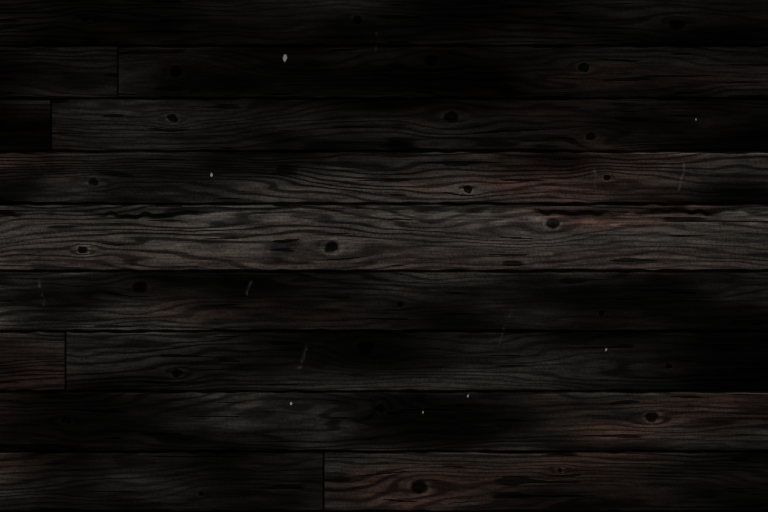
A WebGL 1 fragment shader for this texture:

```glsl
precision highp float;
// Nine dark, weathered horizontal boards with butt joints, one of them paler and splintered.
// Grain is the contour lines of a noisy height field that streams around knots;
// stains, scratches and paint chips are scattered by hashing.
uniform vec2 u_resolution;

float hash(vec2 p) {
  p = fract(p * vec2(0.1031, 0.1137));
  p += dot(p, p.yx + 33.33);
  return fract((p.x + p.y) * p.x * 17.3);
}

float noise(vec2 p) {
  vec2 i = floor(p), f = fract(p);
  f = f * f * (3.0 - 2.0 * f);
  return mix(mix(hash(i), hash(i + vec2(1, 0)), f.x),
             mix(hash(i + vec2(0, 1)), hash(i + vec2(1, 1)), f.x), f.y);
}

float fbm(vec2 p) {
  float sum = 0.0, amp = 0.5;
  for (int i = 0; i < 4; i++) {
    sum += amp * noise(p);
    p = p * 2.03 + 17.7;
    amp *= 0.5;
  }
  return sum;
}

// Upper edge of a board, measured down from the top
float boardTop(float i) {
  return i < 4.5 ? 0.103 * i - 0.014 : 0.1175 * i - 0.0585;
}

// Horizontal place of the butt joint, negative where a board is whole
float jointX(float i) {
  if (i == 1.0) return 0.23;
  if (i == 2.0) return 0.1;
  if (i == 6.0) return 0.128;
  return i == 8.0 ? 0.632 : -1.0;
}

float segmentDistance(vec2 p, vec2 a, vec2 b) {
  vec2 d = b - a;
  return length(p - a - d * clamp(dot(p - a, d) / dot(d, d), 0.0, 1.0));
}

void main() {
  float px = 1.0 / u_resolution.y;
  vec2 p = gl_FragCoord.xy * px;
  p.y = 1.0 - p.y;

  // Which board, and how far down it
  float board = 0.0;
  for (int i = 1; i < 9; i++) board += step(boardTop(float(i)), p.y);
  float top = boardTop(board), bottom = boardTop(board + 1.0);
  float v = (p.y - top) / (bottom - top);
  float pale = board == 4.0 ? 1.0 : 0.0;
  float seed = board * 13.0 + 5.0 * step(jointX(board), p.x);

  // Knots push the grain aside
  float flow = p.y, knotDark = 0.0, knotRim = 0.0;
  for (int k = 0; k < 3; k++) {
    vec2 id = vec2(float(k) * 7.0 + 3.0, board * 11.0 + 5.0);
    vec2 c = vec2(0.5 * (float(k) + 0.15 + 0.7 * hash(id)),
                  mix(top, bottom, 0.25 + 0.5 * hash(id + 31.0)));
    float r = 0.005 + 0.009 * hash(id + 57.0);
    vec2 d = p - c;
    float dist = length(d * vec2(0.8, 1.0)) + 0.005 * (noise(p * 110.0) - 0.5);
    float around = dot(d * vec2(0.35, 1.0), d * vec2(0.35, 1.0));
    flow -= d.y * 2.5 * r * r / (around + r * r);
    knotDark = max(knotDark, smoothstep(r * 1.05, r * 0.75, dist));
    knotRim = max(knotRim, exp(-pow((dist - r * 1.3) / (r * 0.2), 2.0)));
  }

  // Growth rings with thin dark lines, and fibres down to fine grit
  float bend = fbm(vec2(p.x * 2.2, flow * 13.0) + seed * 7.3);
  float wave = 0.5 + 0.5 * sin(6.2832 * (flow * 75.0 + 9.0 * bend));
  float ring = smoothstep(0.0, 0.55, wave) * (0.75 + 0.25 * wave);
  float fibre = noise(vec2(p.x * 12.0 + seed, flow * 170.0));
  float hair = noise(vec2(p.x * 40.0 + seed, p.y * 340.0));
  float grit = noise(p * 330.0 + seed);
  float streak = fbm(vec2(p.x * 3.0 + seed * 3.0, p.y * 45.0));
  float stain = fbm(vec2(p.x * 2.6, p.y * 9.0) + seed * 5.1);
  float ringDepth = 0.2 + 0.45 * noise(vec2(p.x * 3.0, p.y * 22.0) + seed);
  float grain = (1.0 - ringDepth + ringDepth * ring)
              * (0.25 + 0.45 * fibre + 0.45 * hair + 0.3 * grit + 0.5 * streak);

  // Board tone: lower boards are greyer, odd ones most, and the middle one is bleached
  float lower = step(2.5, board);
  float tone = 0.046 + 0.014 * lower + 0.03 * mod(board, 2.0) * lower + 0.075 * pale;
  tone *= mix(0.2 + 1.9 * smoothstep(0.22, 0.72, stain), 0.6 + 0.85 * stain, pale);
  tone *= 1.15 - 0.25 * p.x * (1.0 - pale);
  float light = tone * grain;
  light *= 1.0 + 0.25 * knotRim * (1.0 - knotDark);
  light *= 1.0 - 0.88 * knotDark * (0.8 + 0.2 * grit);

  // Splintered upper edge of the bleached board: broken cracks over a pale sliver
  float rag = 0.08 + 0.2 * (fbm(vec2(p.x * 7.0, 4.0)) - 0.45) + 0.06 * noise(vec2(p.x * 60.0, 2.0));
  float sliver = smoothstep(0.0, 0.02, v - rag) * smoothstep(0.2, 0.13, v - rag);
  light += pale * sliver * smoothstep(0.3, 0.9, p.x) * (0.02 + 0.16 * streak * hair);
  float broken = smoothstep(0.3, 0.55, noise(vec2(p.x * 9.0, 8.0)));
  light *= 1.0 - 0.85 * pale * broken * smoothstep(0.05, 0.015, abs(v - rag));
  light *= 1.0 - 0.5 * pale * smoothstep(0.02, -0.02, v - rag) * fibre;

  // Short dark drying cracks
  float crack = noise(vec2(p.x * 9.0 + seed, flow * 150.0));
  light *= 1.0 - 0.65 * smoothstep(0.84, 0.9, crack);

  // Shadowed gaps, catching broken light on the edge below
  float gap = min(p.y - top, bottom - p.y) + 0.003 * (noise(vec2(p.x * 40.0, seed)) - 0.5);
  light *= 1.0 + 0.7 * smoothstep(0.009, 0.005, p.y - top) * noise(vec2(p.x * 14.0, seed + 3.0));
  light *= 0.08 + 0.92 * smoothstep(0.001, 0.003 + px, gap);
  light *= 0.15 + 0.85 * smoothstep(0.0005, 0.0012 + px, abs(p.x - jointX(board)));

  // Grey wood with rusty patches
  float rust = smoothstep(0.48, 0.72, fbm(p * vec2(2.5, 10.0) + 41.0));
  rust = max(rust, 0.35 * pale * smoothstep(0.5, 1.0, v));
  vec3 color = light * mix(vec3(1.06, 0.98, 0.9), vec3(1.35, 0.92, 0.76), 0.7 * rust);

  // Faint scratches and small paint chips
  for (int i = 0; i < 7; i++) {
    vec2 id = vec2(float(i) * 9.0 + 2.0, 71.0);
    vec2 c = vec2(1.5 * hash(id), 0.9 * hash(id + 13.0));
    vec2 slant = vec2(hash(id + 29.0) - 0.6, 1.0) * (0.02 + 0.05 * hash(id + 47.0));
    float scratch = segmentDistance(p + 0.012 * (noise(p * 30.0) - 0.5), c, c + slant);
    color += 0.12 * smoothstep(0.005, 0.0, scratch) * pow(noise(p * 170.0), 2.0);
    vec2 chip = p - vec2(1.5 * hash(id + 83.0), hash(id + 97.0));
    float size = 0.002 + 0.005 * pow(hash(id + 61.0), 3.0);
    float edge = length(chip * vec2(1.2, 0.8)) + 0.004 * (noise(p * 160.0) - 0.5);
    color = mix(color, vec3(0.5, 0.5, 0.48), 0.85 * smoothstep(size + px, size - px, edge));
  }
  gl_FragColor = vec4(color, 1.0);
}
```
